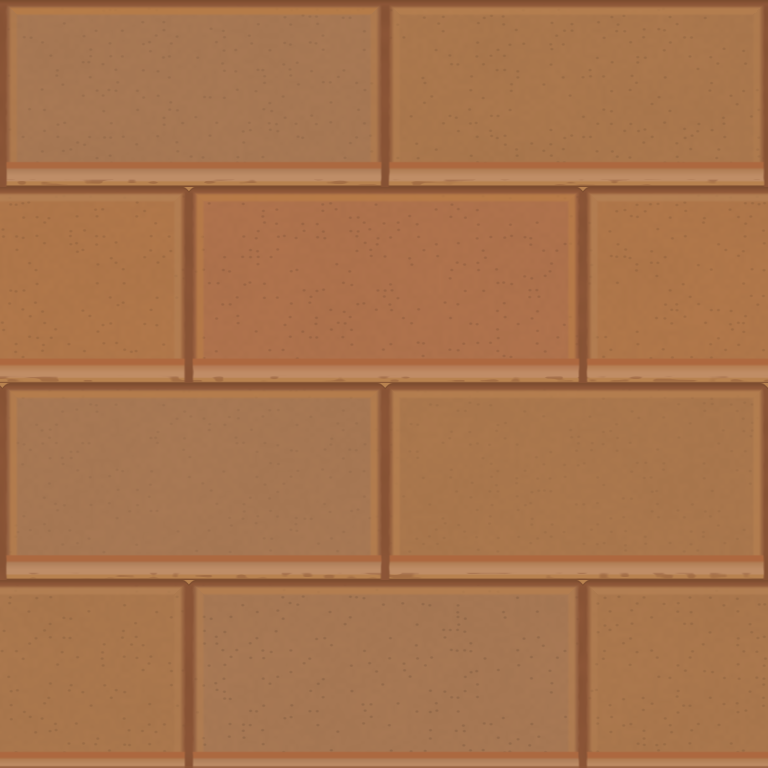
Give the GLSL for this texture, as a Shadertoy shader.

```glsl
const vec3 GREY_CLAY  = vec3(0.652, 0.467, 0.325);
const vec3 OCHRE_CLAY = vec3(0.664, 0.464, 0.298);
const vec3 RED_CLAY   = vec3(0.680, 0.443, 0.296);
const vec3 AMBER_CLAY = vec3(0.685, 0.462, 0.286);
const vec3 JOINT      = vec3(0.550, 0.335, 0.215);
const vec3 DEEP       = vec3(0.490, 0.300, 0.185);
const vec3 RIM_WARM   = vec3(0.735, 0.485, 0.255);
const vec3 RIM_PALE   = vec3(0.705, 0.510, 0.345);
const vec3 LIP_RED    = vec3(0.680, 0.400, 0.240);
const vec3 LIP_LIGHT  = vec3(0.770, 0.575, 0.425);
const vec3 LIP_TAN    = vec3(0.720, 0.510, 0.310);

float hash(vec2 p) {
    vec3 q = fract(vec3(p.xyx) * 0.1031);
    q += dot(q, q.yzx + 33.33);
    return fract((q.x + q.y) * q.z);
}

float noise(vec2 p) {
    vec2 i = floor(p), f = fract(p);
    f = f * f * (3.0 - 2.0 * f);
    vec2 e = vec2(0.0, 1.0);
    return mix(mix(hash(i), hash(i + e.yx), f.x),
               mix(hash(i + e.xy), hash(i + e.yy), f.x), f.y);
}

// 1 below the limit, 0 above it, with a soft edge
float below(float d, float limit, float soft) {
    return 1.0 - smoothstep(limit - soft, limit + soft, d);
}

float band(float d, float lo, float hi, float soft) {
    return below(d, hi, soft) - below(d, lo, soft);
}

// Sparse pits, one candidate per grid cell
float pits(vec2 p, float cells, float chance) {
    vec2 id = floor(p * cells);
    vec2 centre = 0.3 + 0.4 * vec2(hash(id + 7.0), hash(id + 31.0));
    float d = length((fract(p * cells) - centre) * vec2(0.8, 1.0));
    return step(hash(id), chance) * (1.0 - smoothstep(0.05, 0.3, d));
}

vec3 clayColour(float row, float kind) {
    vec3 plain = mix(GREY_CLAY, OCHRE_CLAY, kind);
    vec3 fired = mix(RED_CLAY, AMBER_CLAY, kind);
    return row == 1.0 ? fired : plain;
}

// Raised rim along the top and the sides
vec3 addRim(vec3 col, float dTop, float dSide, vec2 id, float soft) {
    float d = min(dTop, dSide);
    vec3 rim = mix(RIM_PALE, RIM_WARM, hash(id + 5.0));
    float along = dTop < dSide ? 0.75 : 0.3 + 0.4 * hash(id + 17.0);
    col = mix(col, rim, along * band(d, 0.009, 0.019, soft * 1.6));
    return mix(col, JOINT, 0.75 * below(d, 0.009, 0.004));
}

// Rounded lip along the bottom, with a worn lower edge
vec3 addLip(vec3 col, float d, vec2 p, vec3 clay, float soft) {
    col = mix(col, mix(LIP_RED, clay, 0.15), below(d, 0.032, soft));
    vec3 light = mix(LIP_LIGHT, clay, 0.2 + 0.6 * smoothstep(0.012, 0.025, d));
    col = mix(col, light, below(d, 0.0235, soft * 1.5));
    col = mix(col, LIP_TAN, below(d, 0.007, soft));
    float worn = smoothstep(0.6, 0.85, noise(p * vec2(70.0, 240.0)));
    col = mix(col, JOINT, 0.45 * worn * band(d, 0.002, 0.009, soft));
    return mix(col, DEEP, below(d, 0.0015, soft));
}

void mainImage(out vec4 fragColor, in vec2 fragCoord) {
    vec2 p = fragCoord / iResolution.xy;
    p.y = 1.0 - p.y;
    float soft = max(0.0014, 0.7 / iResolution.y);

    // Running bond: four courses, two bricks each
    float rowHeight = 0.256, firstEdge = 0.243;
    float row = floor((p.y - firstEdge) / rowHeight) + 1.0;
    float bottom = firstEdge + row * rowHeight;
    float top = max(0.0, bottom - rowHeight);
    float odd = mod(row, 2.0);
    float pitch = mix(0.4985, 0.513, odd);
    float x = (p.x - mix(0.003, 0.246, odd)) / pitch;
    float kind = mod(floor(x), 2.0);
    vec2 id = vec2(kind, row);

    // Distances to the edges of this brick
    float dTop = p.y - top, dBottom = bottom - p.y;
    float dSide = min(fract(x), 1.0 - fract(x)) * pitch;

    // Face with faint mottling and pits
    vec3 clay = clayColour(row, kind);
    vec3 col = clay * (1.0 + 0.02 * (noise(p * 150.0) - 0.5)
                           + 0.015 * (noise(p * 14.0) - 0.5));
    float pitDepth = 0.05 + 0.06 * hash(id + 3.0);
    col *= 1.0 - pitDepth * pits(p, 115.0, 0.14);

    col = addRim(col, dTop, dSide, id, soft);
    col = addLip(col, dBottom, p, clay, soft);

    // Joints: upright grooves and the shadow under each course
    float ragged = 0.0012 * (noise(p * 130.0) - 0.5);
    vec3 groove = mix(JOINT, DEEP, 0.4 * noise(p * vec2(90.0, 45.0)));
    col = mix(col, groove, below(dSide + ragged, 0.0053, soft * 1.3));
    col = mix(col, mix(DEEP, JOINT, smoothstep(0.0, 0.006, dTop)),
              below(dTop, 0.0075, 0.003));

    // Small drip of the lip above, where a groove meets it
    float taper = max(0.0, 1.0 - dSide / 0.012);
    float drip = 0.007 * taper * taper;
    float hasLip = step(0.5, row) * step(0.0001, drip);
    col = mix(col, DEEP, hasLip * below(dTop, drip + 0.001, soft));
    col = mix(col, LIP_TAN, hasLip * below(dTop, drip - 0.001, soft));

    // Seam at the foot of the canvas
    col = mix(col, JOINT, 0.7 * below(1.0 - p.y, 0.0025, soft));
    fragColor = vec4(col, 1.0);
}
```
